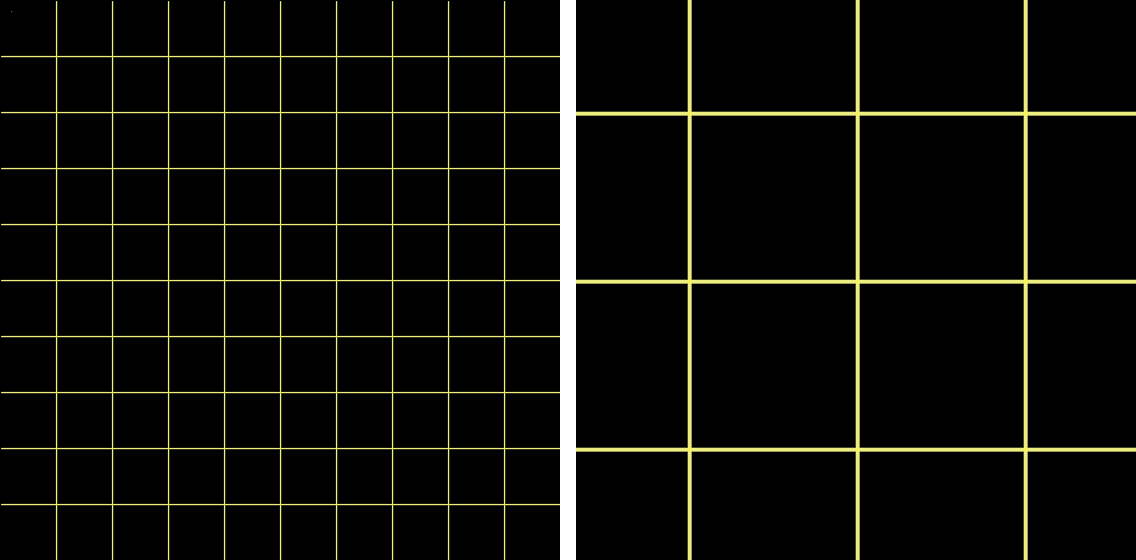
Left: the whole. Right: its middle third, enlarged.
Give the GLSL for this pattern, as a WebGL 2 fragment shader.

```glsl
#version 300 es
precision highp float;

uniform vec2 u_resolution;
out vec4 fragColor;

// Share of a pixel covered by the inside of a signed distance
float coverage(float dist, float pixel) {
    return clamp(0.5 - dist / pixel, 0.0, 1.0);
}

void main() {
    // Canvas units, with y measured down from the top edge
    vec2 uv = gl_FragCoord.xy / u_resolution;
    uv.y = 1.0 - uv.y;
    float pixel = 1.0 / min(u_resolution.x, u_resolution.y);

    // Distance to the nearest line of a ten by ten grid
    vec2 shifted = uv - 0.001;
    vec2 lineDist = abs(fract(shifted * 10.0 + 0.5) - 0.5) / 10.0 - 0.00118;

    // Only the nine inner lines are drawn, starting just inside the top left
    vec2 inner = step(0.05, shifted) * step(shifted, vec2(0.95));
    vec2 begun = vec2(coverage(0.002 - uv.x, pixel), coverage(0.002 - uv.y, pixel));
    float vertical = coverage(lineDist.x, pixel) * inner.x * begun.y;
    float horizontal = coverage(lineDist.y, pixel) * inner.y * begun.x;

    vec3 lineYellow = vec3(0.93, 0.93, 0.50);
    vec3 crossingYellow = vec3(0.96, 0.96, 0.36);
    vec3 color = lineYellow * max(vertical, horizontal);
    color = mix(color, crossingYellow, vertical * horizontal);

    // Faint speck in the top left cell
    float speck = coverage(length(uv - 0.0208) - 0.001, pixel);
    color = mix(color, vec3(0.45), speck);

    fragColor = vec4(color, 1.0);
}
```
